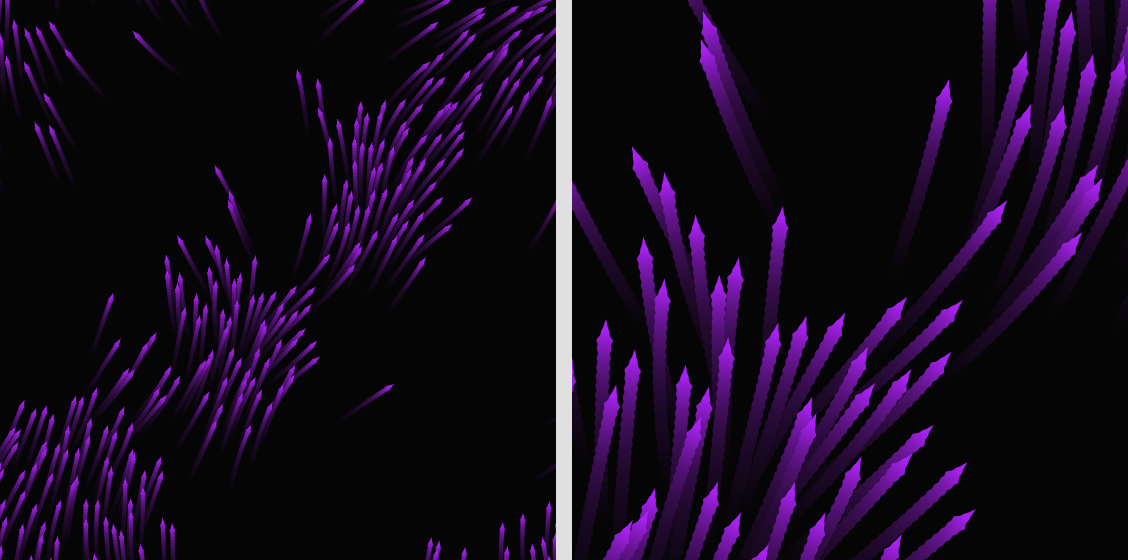
Left: the whole. Right: its middle third, enlarged.
Write a Shadertoy shader that draws this pattern.

```glsl
#define CELL 0.034
#define TRAIL_LENGTH 0.136
#define TRAIL_DECAY 0.037
#define HALF_WIDTH 0.0039
#define TIP_LENGTH 0.013
#define RIPPLE_PERIOD 0.0055
#define HEADING_JITTER 0.24
#define HEAD_COLOR vec3(0.67, 0.13, 0.96)
#define BACKGROUND vec3(0.018)

const float TAU = 6.2831853;

vec3 hash3(vec2 p) {
    vec3 q = fract(p.xyx * vec3(0.1031, 0.1030, 0.0973));
    q += dot(q, q.yxz + 33.33);
    return fract((q.xxy + q.yzz) * q.zyx);
}

// Chance that a dart lives here: diagonal bands broken into flocks
float flockDensity(vec2 p) {
    float bands = 0.8 * cos(TAU * (p.x - p.y));
    float gaps = 0.45 * cos(11.4 * (p.x + p.y - 0.3));
    float ragged = 0.25 * sin(19.0 * p.x + 2.0 * sin(13.0 * p.y));
    return 0.02 + smoothstep(-0.1, 1.1, bands + gaps + ragged);
}

// Heading, clockwise from straight up
float flockHeading(vec2 p) {
    float rows = 0.4 * sin(7.0 * p.y - 0.9);
    float columns = 0.9 * p.y * sin(5.0 * p.x - 2.8);
    float swirl = 0.16 * sin(17.0 * p.x + 9.0 * p.y);
    return 0.3 + rows + columns + swirl;
}

// Sideways curl of the trails
float flockBend(vec2 p) {
    return 1.1 * sin(12.0 * p.x - 5.0 * p.y) * sin(9.0 * p.y + 4.0 * p.x + 1.0);
}

// Brightness of one dart whose tip is at the origin
float dart(vec2 p, float heading, float bend, float blur) {
    vec2 forward = vec2(sin(heading), cos(heading));
    float behind = -dot(p, forward);
    if (behind < 0.0 || behind > TRAIL_LENGTH) return 0.0;
    float side = dot(p, vec2(forward.y, -forward.x)) - bend * behind * behind;

    // Pointed head with slight shoulders, then a rippled body
    float shoulder = 1.0 + 0.2 * exp(-pow((behind - TIP_LENGTH) / 0.004, 2.0));
    float ripple = 1.0 + 0.08 * sin(TAU * behind / RIPPLE_PERIOD);
    float halfWidth = HALF_WIDTH * min(behind / TIP_LENGTH, 1.0) * shoulder * ripple;
    float body = 1.0 - smoothstep(-blur, blur, abs(side) - halfWidth);

    float fade = exp(-max(behind - 0.5 * TIP_LENGTH, 0.0) / TRAIL_DECAY);
    return body * fade * (1.0 - smoothstep(0.7, 1.0, behind / TRAIL_LENGTH));
}

void mainImage(out vec4 fragColor, in vec2 fragCoord) {
    vec2 uv = fragCoord / iResolution.y;
    float blur = 0.7 / iResolution.y;
    vec2 home = floor(uv / CELL);
    float glow = 0.0;

    // Headings point upward, so tips lie mostly above this point
    for (int j = -1; j <= 4; j++) {
        for (int i = -4; i <= 4; i++) {
            vec2 cell = home + vec2(i, j);
            vec3 random = hash3(cell + 57.0);
            vec2 tip = (cell + random.xy) * CELL;
            if (random.z > flockDensity(tip)) continue;
            float jitter = hash3(cell + 191.0).x - 0.5;
            float heading = clamp(flockHeading(tip) + HEADING_JITTER * jitter, -0.7, 1.35);
            glow = max(glow, dart(uv - tip, heading, flockBend(tip) + jitter, blur));
        }
    }

    fragColor = vec4(mix(BACKGROUND, HEAD_COLOR, glow), 1.0);
}
```
